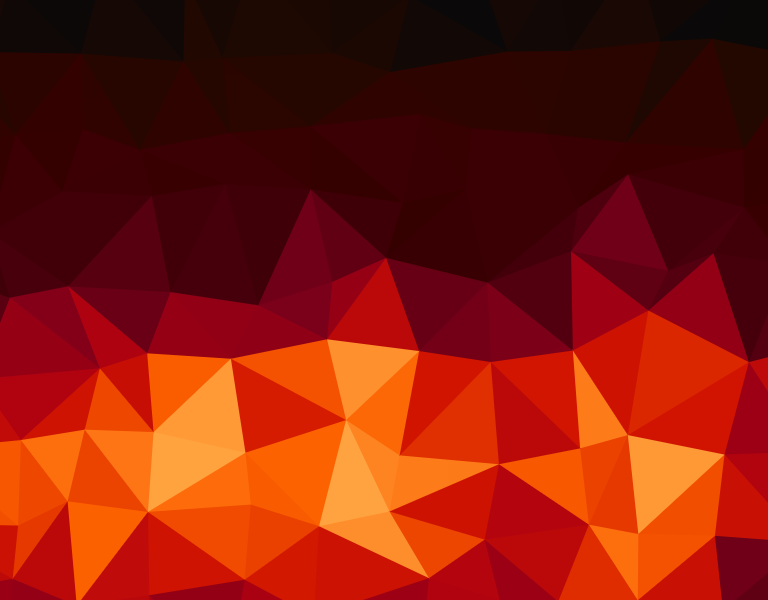
Write a WebGL 2 fragment shader that draws this background.

```glsl
#version 300 es
precision highp float;
// Low-poly ember background: faceted glow rising through crimson into near-black.
uniform vec2 u_resolution;
out vec4 outColor;

const vec2 CELL = vec2(0.135, 0.13);
const float JITTER = 0.6;
const float FACET_VARIATION = 1.15;

// Ramp from cold to hot, one stop per unit of heat
const vec3 RAMP[9] = vec3[9](
  vec3(0.04, 0.03, 0.03), vec3(0.14, 0.03, 0.00), vec3(0.21, 0.00, 0.00),
  vec3(0.28, 0.00, 0.05), vec3(0.48, 0.00, 0.10), vec3(0.67, 0.00, 0.07),
  vec3(0.82, 0.08, 0.00), vec3(0.99, 0.38, 0.00), vec3(1.00, 0.64, 0.25));

vec2 hash22(vec2 p) {
  vec3 q = fract(p.xyx * vec3(0.1031, 0.1030, 0.0973));
  q += dot(q, q.yzx + 33.33);
  return fract((q.xx + q.yz) * q.zy);
}

float blob(vec2 p, vec2 center, vec2 radius) {
  vec2 d = (p - center) / radius;
  return exp(-dot(d, d));
}

float bump(float x, float center, float width) {
  float d = (x - center) / width;
  return exp(-d * d);
}

// Height of the crimson front above the lower edge
float frontHeight(float x) {
  return 0.49 + 0.05 * bump(x, 0.62, 0.11) + 0.07 * bump(x, 1.06, 0.13)
       + 0.015 * bump(x, 0.28, 0.15);
}

float heatAt(vec2 p) {
  float depth = frontHeight(p.x) - p.y;
  float h = mix(2.1, 0.5, smoothstep(0.72, 1.0, p.y));
  h += 1.1 * smoothstep(-0.16, -0.02, depth);
  h += 2.8 * smoothstep(-0.04, 0.15, depth);
  h -= 1.0 * (1.0 - smoothstep(0.0, 0.11, p.y));

  // Bright cores
  h += 1.5 * blob(p, vec2(0.33, 0.20), vec2(0.20, 0.12));
  h += 0.9 * blob(p, vec2(0.34, 0.33), vec2(0.07, 0.07));
  h += 1.0 * blob(p, vec2(0.05, 0.18), vec2(0.12, 0.08));
  h += 2.0 * blob(p, vec2(0.62, 0.20), vec2(0.11, 0.15));
  h += 1.0 * blob(p, vec2(0.60, 0.39), vec2(0.08, 0.09));
  h += 0.9 * blob(p, vec2(0.98, 0.27), vec2(0.13, 0.16));
  h += 1.1 * blob(p, vec2(1.11, 0.18), vec2(0.07, 0.13));
  h += 1.1 * blob(p, vec2(1.09, 0.06), vec2(0.09, 0.08));

  // Cooler hollows between the cores
  h -= 0.9 * blob(p, vec2(0.82, 0.20), vec2(0.08, 0.18));
  h -= 0.9 * blob(p, vec2(0.03, 0.37), vec2(0.14, 0.08));
  h -= 1.3 * blob(p, vec2(1.27, 0.33), vec2(0.09, 0.14));
  h -= 1.5 * blob(p, vec2(1.25, 0.03), vec2(0.10, 0.10));

  // Violet flares and shadows above the front
  h += 0.7 * blob(p, vec2(0.19, 0.59), vec2(0.09, 0.07));
  h += 0.6 * blob(p, vec2(0.51, 0.59), vec2(0.06, 0.07));
  h += 0.5 * blob(p, vec2(0.99, 0.64), vec2(0.12, 0.06));
  h -= 0.6 * blob(p, vec2(0.76, 0.59), vec2(0.09, 0.08));
  h -= 0.7 * blob(p, vec2(0.04, 0.98), vec2(0.12, 0.06));
  h -= 0.7 * blob(p, vec2(0.73, 0.97), vec2(0.11, 0.07));
  h -= 0.6 * blob(p, vec2(1.22, 0.97), vec2(0.12, 0.08));
  return h;
}

vec3 rampColor(float heat) {
  float t = clamp(heat, 0.0, 7.999);
  int i = int(t);
  return mix(RAMP[i], RAMP[i + 1], fract(t));
}

// Jittered grid point, lifted along the front
vec2 meshVertex(vec2 id) {
  vec2 v = (id + JITTER * (hash22(id + 17.0) - 0.5)) * CELL;
  v.y += (frontHeight(v.x) - 0.49) * bump(v.y, 0.49, 0.22);
  return v;
}

float edgeDistance(vec2 p, vec2 a, vec2 b) {
  vec2 e = normalize(b - a);
  return e.x * (p.y - a.y) - e.y * (p.x - a.x);
}

// Facet colour weighted by its antialiased coverage
vec4 facet(vec2 p, vec2 a, vec2 b, vec2 c, vec2 seed, float pixel) {
  float d = min(edgeDistance(p, a, b), min(edgeDistance(p, b, c), edgeDistance(p, c, a)));
  float cover = clamp(d / pixel + 0.5, 0.0, 1.0);
  if (cover <= 0.0) return vec4(0.0);
  float heat = heatAt((a + b + c) / 3.0);
  float spread = FACET_VARIATION * mix(0.5, 1.0, smoothstep(2.0, 5.0, heat));
  return vec4(rampColor(heat + spread * (hash22(seed).x - 0.5)), 1.0) * cover;
}

void main() {
  vec2 p = gl_FragCoord.xy / u_resolution.y;
  float pixel = 1.0 / u_resolution.y;
  vec2 home = floor(p / CELL);
  vec4 sum = vec4(rampColor(heatAt(p)), 1.0) * 0.001;

  // Split each nearby quad along its shorter diagonal
  for (int j = -1; j <= 1; j++) {
    for (int i = -1; i <= 1; i++) {
      vec2 id = home + vec2(i, j);
      vec2 a = meshVertex(id), b = meshVertex(id + vec2(1, 0));
      vec2 c = meshVertex(id + vec2(1, 1)), d = meshVertex(id + vec2(0, 1));
      bool rising = distance(a, c) < distance(b, d);
      sum += facet(p, a, b, rising ? c : d, id + 41.3, pixel);
      sum += facet(p, c, d, rising ? a : b, id + 83.7, pixel);
    }
  }
  outColor = vec4(sum.rgb / sum.a, 1.0);
}
```
